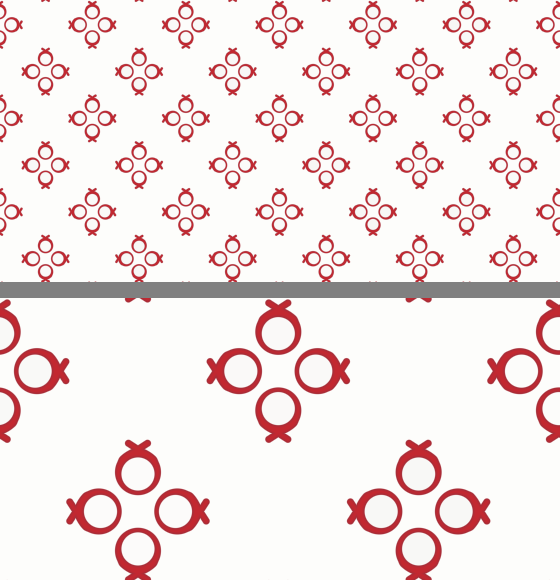
Top, the full canvas; bottom, a detail of the centre.
A Shadertoy shader for this pattern:

```glsl
#define COLUMNS 5.986
#define ORIGIN vec2(0.487, 0.249)
#define RING_CENTER 0.1400
#define RING_RADIUS 0.0820
#define HOLE_CENTER 0.1335
#define HOLE_RADIUS 0.0590
#define KNOT_HEIGHT 0.2210
#define STROKE 0.0125
#define PAPER vec3(0.992, 0.991, 0.984)
#define CORE_RED vec3(0.760, 0.155, 0.190)
#define EDGE_RED vec3(0.650, 0.180, 0.220)

float segmentDistance(vec2 p, vec2 a, vec2 b) {
    vec2 pa = p - a, ba = b - a;
    return length(pa - ba * clamp(dot(pa, ba) / dot(ba, ba), 0.0, 1.0));
}

float smoothMin(float a, float b, float k) {
    float h = max(k - abs(a - b), 0.0) / k;
    return min(a, b) - 0.25 * h * h * k;
}

// Offset from the nearest centre of a staggered lattice
vec2 staggeredOffset(vec2 p) {
    vec2 a = p - floor(p + 0.5);
    vec2 b = p - floor(p) - 0.5;
    return dot(a, a) < dot(b, b) ? a : b;
}

// Fold four mirrored arms onto the upper one
vec2 foldArms(vec2 p) {
    p = abs(p);
    return p.x > p.y ? p.yx : p;
}

float holeDistance(vec2 p) {
    return length(p - vec2(0.0, HOLE_CENTER)) - HOLE_RADIUS;
}

// Lopsided ring whose sides cross into a small forked knot
float budDistance(vec2 p) {
    vec2 knot = vec2(0.0, KNOT_HEIGHT);
    float disc = length(p - vec2(0.0, RING_CENTER)) - RING_RADIUS;
    float shoulder = segmentDistance(p, knot, vec2(0.052, 0.184)) - STROKE;
    float fork = segmentDistance(p, knot, vec2(0.034, 0.243)) - STROKE;
    float body = min(smoothMin(disc, shoulder, 0.012), fork);
    return max(body, -holeDistance(p));
}

void mainImage(out vec4 fragColor, in vec2 fragCoord) {
    float pixel = COLUMNS / iResolution.x;
    vec2 p = fragCoord * pixel - ORIGIN;
    vec2 offset = staggeredOffset(p);
    vec2 center = p - offset;
    vec2 arm = foldArms(offset);

    // Faint uneven tone per motif from layered sines
    float tone = 0.5 + 0.25 * (sin(dot(center, vec2(7.3, 3.1))) + sin(dot(center, vec2(-4.7, 9.2))));
    float hole = 1.0 - smoothstep(-pixel, pixel, holeDistance(arm));
    vec3 color = PAPER * (1.0 - 0.025 * tone * hole);

    // Red ink, slightly darker along its rim
    float d = budDistance(arm);
    vec3 ink = mix(EDGE_RED, CORE_RED, smoothstep(0.0, 0.011, -d));
    float coverage = 1.0 - smoothstep(-0.75 * pixel, 0.75 * pixel, d);
    color = mix(color, ink, coverage);

    fragColor = vec4(color, 1.0);
}
```
